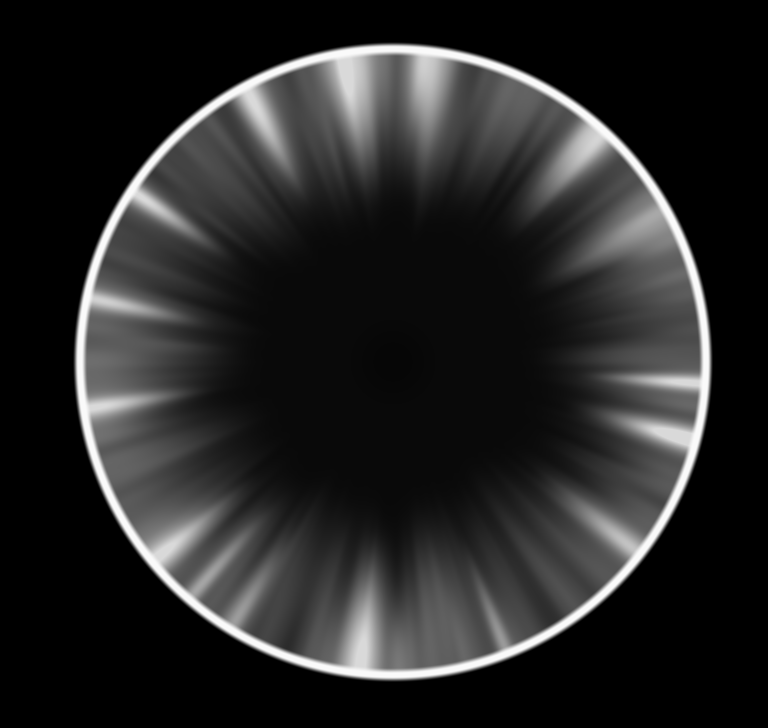
Write a WebGL 2 fragment shader that draws this background.

```glsl
#version 300 es
precision highp float;
// A white ring on black, lined with soft grey rays that fade toward a dark core.

uniform vec2 u_resolution;
out vec4 fragColor;

// Main beams: angle in degrees, angular half width, strength
const vec3 BEAMS[16] = vec3[16](
    vec3(-4.0, 1.5, 0.50), vec3(-14.4, 2.4, 0.52),
    vec3(-38.0, 2.6, 0.36), vec3(-68.6, 1.5, 0.30),
    vec3(-96.4, 3.2, 0.42), vec3(-121.0, 1.8, 0.30),
    vec3(-130.7, 1.7, 0.36), vec3(-140.4, 2.6, 0.48),
    vec3(-171.3, 2.2, 0.42), vec3(168.2, 1.8, 0.38),
    vec3(147.0, 2.0, 0.52), vec3(118.2, 2.8, 0.48),
    vec3(98.5, 4.5, 0.46), vec3(83.5, 4.2, 0.40),
    vec3(48.6, 3.6, 0.48), vec3(29.5, 5.0, 0.22));

float hash(vec2 p) {
    vec3 q = fract(vec3(p.xyx) * 0.1031);
    q += dot(q, q.yzx + 33.33);
    return fract((q.x + q.y) * q.z);
}

// Value noise around the circle, seamless across the given number of cells
float rayNoise(float turn, float radius, float cells) {
    vec2 p = vec2(turn * cells, radius);
    vec2 cell = floor(p);
    vec2 f = smoothstep(0.0, 1.0, p - cell);
    float x0 = mod(cell.x, cells);
    float x1 = mod(cell.x + 1.0, cells);
    float inner = mix(hash(vec2(x0, cell.y)), hash(vec2(x1, cell.y)), f.x);
    float outer = mix(hash(vec2(x0, cell.y + 1.0)), hash(vec2(x1, cell.y + 1.0)), f.x);
    return mix(inner, outer, f.y);
}

void main() {
    vec2 p = (gl_FragCoord.xy - 0.5 * u_resolution) / u_resolution.y;
    p -= vec2(0.0124, 0.0027);
    float radius = length(p) / 0.430;
    float angle = degrees(atan(p.y, p.x + 1e-6));
    float turn = angle / 360.0 + 0.5;

    // Fine streaks of mixed widths, slowly changing along their length
    float streaks = 0.45 * rayNoise(turn, radius * 2.0, 36.0)
                  + 0.35 * rayNoise(turn, radius * 3.0 + 20.0, 83.0)
                  + 0.20 * rayNoise(turn, radius * 3.0 + 40.0, 170.0);

    // Dark core and grey haze
    float core = 0.022 + 0.015 * smoothstep(0.0, 0.2, radius);
    float haze = smoothstep(0.42, 0.98, radius + 0.12 * (streaks - 0.5));
    float light = core + 0.29 * haze * (0.25 + 1.4 * streaks);

    // Beams, the wider ones reaching further in
    for (int i = 0; i < 16; i++) {
        vec3 beam = BEAMS[i];
        float offset = mod(angle - beam.x + 180.0, 360.0) - 180.0;
        float across = exp(-offset * offset / (beam.y * beam.y));
        float along = smoothstep(0.62 - 0.03 * beam.y, 0.95, radius);
        light += beam.z * across * along * (0.7 + 0.6 * streaks);
    }

    // Soft ring, with nothing beyond it
    light = min(light, 0.85) * (1.0 - smoothstep(0.995, 1.015, radius));
    float ring = 1.0 - smoothstep(0.005, 0.024, abs(radius - 1.0));
    fragColor = vec4(vec3(mix(light, 0.98, ring)), 1.0);
}
```
